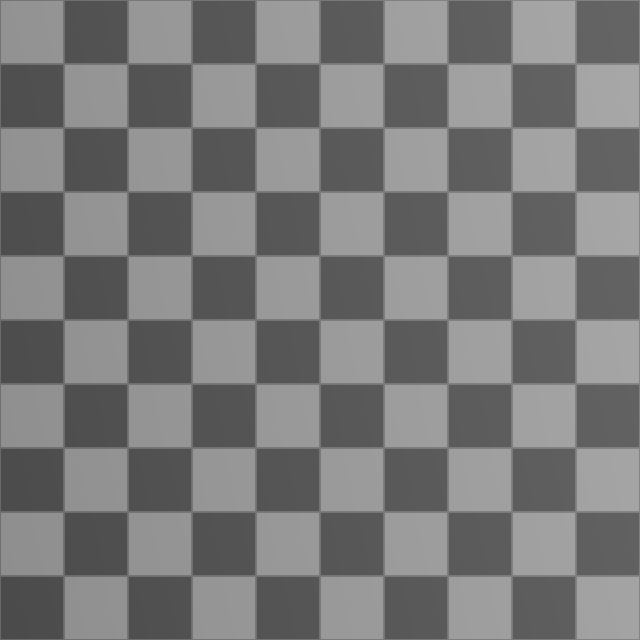
Reproduce this pattern procedurally as a three.js fragment shader.

```glsl
// Grey checkerboard of ten by ten squares with hairline mid-grey joints.
// Cell parity picks the tone, the distance to the nearest grid line draws
// the joints, and a slow ramp brightens the board toward the upper right.

varying vec2 vUv;

// Distance to the nearest grid line, in canvas units
float gridDistance(vec2 p, float cells) {
  vec2 toLine = 0.5 - abs(fract(p * cells) - 0.5);
  return min(toLine.x, toLine.y) / cells;
}

// 0 on dark squares, 1 on light ones; the lower left square is dark
float checker(vec2 p, float cells) {
  vec2 cell = floor(p * cells);
  return mod(cell.x + cell.y, 2.0);
}

void main() {
  float cells = 10.0;

  // Squares
  float tone = mix(0.292, 0.555, checker(vUv, cells));

  // Soft joints between squares and along the border
  float joint = 1.0 - smoothstep(0.0004, 0.0024, gridDistance(vUv, cells));
  tone = mix(tone, 0.42, joint);

  // Lighting ramp
  tone += 0.085 * vUv.x + 0.018 * vUv.y;

  gl_FragColor = vec4(vec3(tone), 1.0);
}
```
